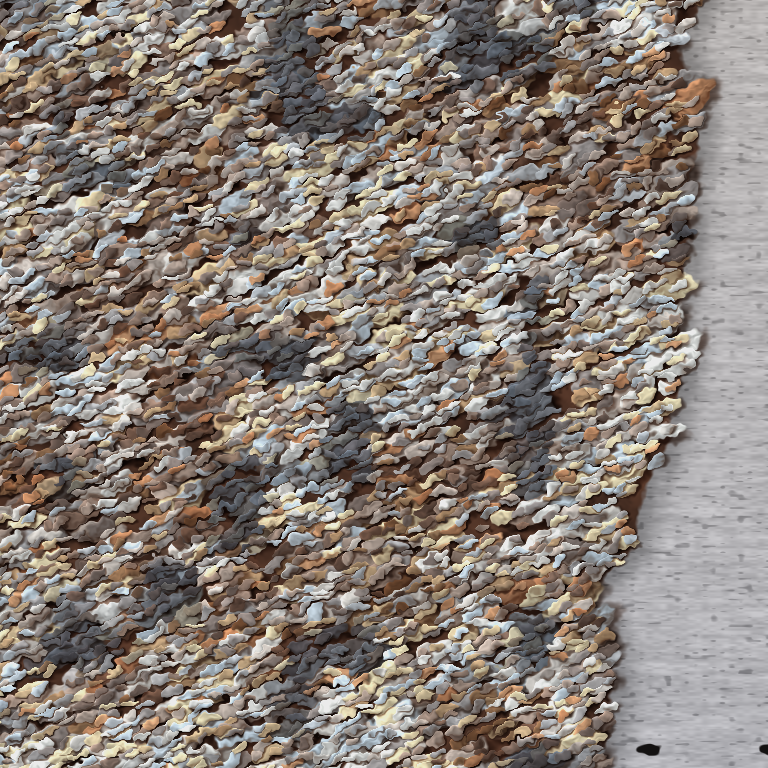
Give the GLSL for this texture, as a WebGL 1 fragment shader.

```glsl
precision highp float;
// A ragged mat of shredded, tilted flakes in white, tan and brown lying on grey wood.
uniform vec2 u_resolution;

float hash(vec2 p) {
  return fract(sin(dot(p, vec2(127.1, 311.7))) * 43758.5453);
}

float noise(vec2 p) {
  vec2 i = floor(p), f = fract(p);
  f = f * f * (3.0 - 2.0 * f);
  return mix(mix(hash(i), hash(i + vec2(1.0, 0.0)), f.x),
             mix(hash(i + vec2(0.0, 1.0)), hash(i + 1.0), f.x), f.y);
}

float fbm(vec2 p) {
  return 0.5 * noise(p) + 0.3 * noise(p * 2.1 + 7.3) + 0.2 * noise(p * 4.3 + 3.1);
}

mat2 rotation(float a) {
  return mat2(cos(a), -sin(a), sin(a), cos(a));
}

// Right border of the mat: slanted, wavy, with one deep notch
float matEdge(float y) {
  float notch = (y - 0.22) / 0.035;
  return mix(0.785, 0.895, smoothstep(0.05, 0.6, y))
       + 0.03 * (noise(vec2(y * 17.0, 4.0)) - 0.5) - 0.03 * exp(-notch * notch);
}

vec3 wood(vec2 p) {
  vec3 c = mix(vec3(0.70, 0.70, 0.72), vec3(0.73, 0.715, 0.71), p.y);
  c += 0.09 * (noise(p * vec2(14.0, 170.0)) - 0.5);
  c += 0.10 * (noise(p * vec2(110.0, 400.0)) - 0.5);
  c -= 0.16 * smoothstep(0.72, 0.95, noise(p * vec2(85.0, 260.0) + 9.0));
  // Small dark pits near the bottom
  for (int i = 0; i < 2; i++) {
    vec2 d = (p - vec2(0.846 + 0.157 * float(i), 0.024)) / vec2(0.016, 0.007);
    float r = length(d) + 0.5 * (noise(p * 130.0) - 0.5);
    c = mix(c, vec3(0.08, 0.07, 0.07), smoothstep(1.1, 0.8, r));
  }
  return c;
}

// Colour of one flake from its centre and random seed
vec3 flakeColor(vec2 center, float seed) {
  float patchTone = fbm(center * 8.0 + 2.0);
  float tone = 0.62 * seed + 0.9 * (patchTone - 0.5) + 0.22;
  vec3 c = mix(vec3(0.40, 0.28, 0.22), vec3(0.65, 0.57, 0.52), smoothstep(0.08, 0.42, tone));
  c = mix(c, vec3(0.86, 0.87, 0.86), smoothstep(0.36, 0.78, tone));
  float tint = fract(seed * 37.7);
  c = mix(c, c * vec3(1.08, 1.02, 0.86), step(0.72, tint));
  c = mix(c, c * vec3(0.90, 0.97, 1.04), step(tint, 0.3));
  c = mix(c, vec3(0.74, 0.49, 0.34), 0.7 * step(0.95, tint));
  // Scattered blue-black spots
  float spot = smoothstep(0.70, 0.84, noise(center * 13.0 + 31.0));
  return mix(c, vec3(0.26, 0.28, 0.32), 0.75 * spot);
}

void main() {
  vec2 p = gl_FragCoord.xy / u_resolution;
  vec3 col = wood(p);

  // Ragged outlines come from warping the plane
  vec2 w = p + 0.016 * (vec2(fbm(p * 42.0), fbm(p * 42.0 + 50.0)) - 0.5)
             + 0.005 * (vec2(noise(p * 150.0), noise(p * 150.0 + 80.0)) - 0.5);
  mat2 tilt = rotation(0.42);
  vec2 along = tilt * w;
  float grain = 0.6 * noise(along * vec2(75.0, 190.0)) + 0.4 * noise(along * vec2(190.0, 330.0));

  // Soft shadow on the wood, then the dark bed of the mat
  float inside = matEdge(w.y) - w.x;
  col *= 1.0 - 0.28 * smoothstep(-0.05, 0.0, inside);
  vec3 bed = mix(vec3(0.15, 0.10, 0.08), vec3(0.42, 0.27, 0.20), fbm(w * 30.0));
  col = mix(col, bed, smoothstep(-0.004, 0.004, inside));

  // Overlapping flakes, from large to small; lower ones cover upper ones
  for (int layer = 0; layer < 4; layer++) {
    float k = float(layer);
    vec2 cells = vec2(1.0, 1.65) * (15.0 + 8.0 * k + 1.5 * k * k);
    vec2 q = along * cells + k * 17.3;
    for (int j = 0; j < 3; j++) {
      for (int i = 0; i < 3; i++) {
        vec2 id = floor(q) + vec2(float(i) - 1.0, 1.0 - float(j));
        float seed = hash(id + k * 5.7);
        float turn = hash(id + 41.3);
        vec2 c = id + 0.25 + 0.5 * vec2(hash(id + 11.9), hash(id + 23.1));
        vec2 center = ((c - k * 17.3) / cells) * tilt;
        float present = step(hash(id + 67.7), 0.92 - 0.14 * k)
                      * step(center.x, matEdge(center.y));
        vec2 e = rotation(1.3 * (turn - 0.5)) * (q - c);
        vec2 radius = vec2(0.46 + 0.24 * seed, 0.28 + 0.20 * turn);
        float d = length(e / radius);
        if (present > 0.5 && d < 2.2) {
          // Shadow falls below the flake
          float s = length((e - vec2(0.05, -0.17)) / radius);
          col *= mix(vec3(1.0), vec3(0.52, 0.44, 0.40), smoothstep(1.25, 0.75, s));
          float up = e.y / radius.y;
          float light = 0.86 + 0.17 * up + 0.55 * (grain - 0.5);
          light += 0.12 * smoothstep(0.65, 0.95, d) * smoothstep(0.0, 0.6, up);
          light *= 0.78 + 0.5 * fbm(center * 19.0 + 13.0);
          vec3 f = flakeColor(center, seed) * light;
          f = mix(f, f * vec3(1.0, 0.86, 0.78), smoothstep(0.8, 0.5, light));
          col = mix(col, f, smoothstep(1.04, 0.90, d));
        }
      }
    }
  }
  gl_FragColor = vec4(clamp(col, 0.0, 0.92), 1.0);
}
```
